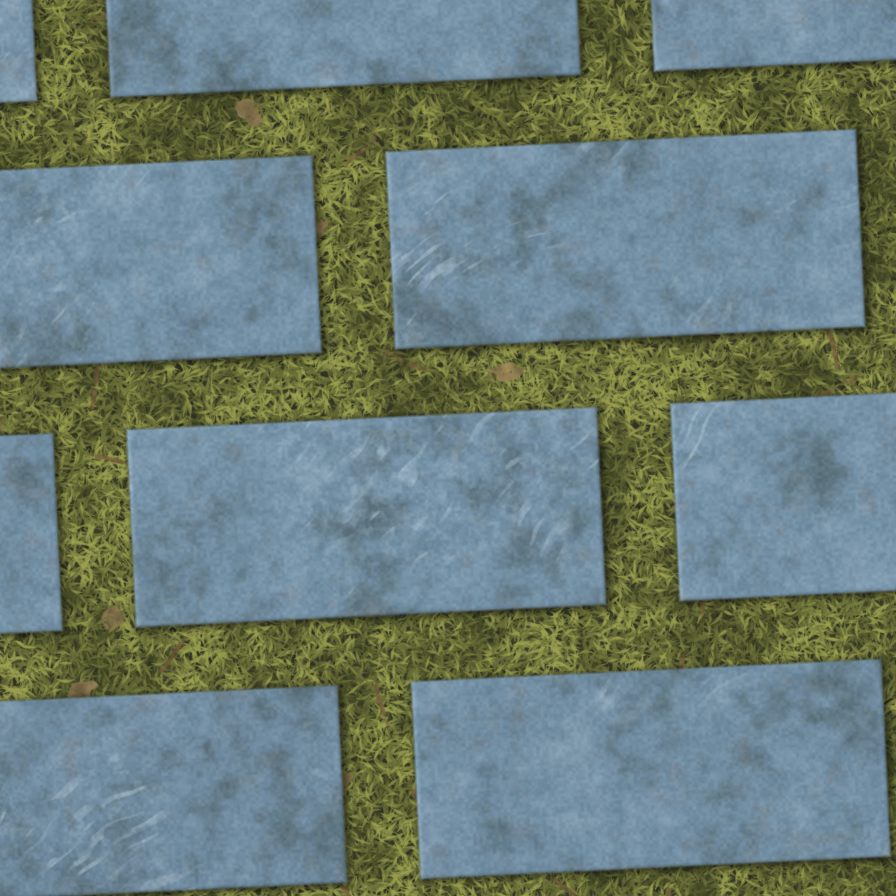
Give the GLSL for this texture, as a WebGL 2 fragment shader.

```glsl
#version 300 es
precision highp float;
// Blue-grey stone slabs in a slightly turned running bond, with moss grass in the gaps.
// A staggered grid of box distances places the slabs; layered random strokes make the
// grass, sparse cells scatter twigs and dry leaves, and fbm noise weathers the stone.

uniform vec2 u_resolution;
out vec4 fragColor;

// Layout, in units of the canvas height
const float TILT = 0.048;
const vec2 SLAB_ORIGIN = vec2(0.4089, 0.4228);
const vec2 PITCH = vec2(0.6075, 0.2960);
const vec2 SLAB_HALF = vec2(0.2627, 0.1103);
const float EDGE_SOFTNESS = 0.0022;
const float BLADE_CELL = 0.0125;
const float BLADE_HALF_WIDTH = 0.15;
const float BLADE_SOFTNESS = 0.0014;
const int BLADE_LAYERS = 8;
const float LITTER_CELL = 0.1;
const float TWIG_CHANCE = 0.36;
const float LEAF_CHANCE = 0.14;
const float SCRATCH_ANGLE = 0.65;

// Colours
const vec3 STONE = vec3(0.452, 0.562, 0.645);
const vec3 STONE_DARK = vec3(0.350, 0.430, 0.465);
const vec3 STONE_PALE = vec3(0.600, 0.690, 0.750);
const vec3 STONE_RUST = vec3(0.470, 0.490, 0.500);
const vec3 SOIL = vec3(0.205, 0.220, 0.140);
const vec3 GRASS_DARK = vec3(0.265, 0.285, 0.140);
const vec3 GRASS_MID = vec3(0.410, 0.430, 0.215);
const vec3 GRASS_LIGHT = vec3(0.610, 0.630, 0.310);
const vec3 TWIG = vec3(0.440, 0.350, 0.220);
const vec3 LEAF = vec3(0.570, 0.480, 0.330);

vec3 hash3(vec2 p) {
    vec3 q = fract(p.xyx * vec3(0.1031, 0.1030, 0.0973));
    q += dot(q, q.yxz + 33.33);
    return fract((q.xxy + q.yzz) * q.zyx);
}

float noise(vec2 p) {
    vec2 i = floor(p), f = fract(p);
    f = f * f * (3.0 - 2.0 * f);
    float low = mix(hash3(i).x, hash3(i + vec2(1, 0)).x, f.x);
    float high = mix(hash3(i + vec2(0, 1)).x, hash3(i + vec2(1, 1)).x, f.x);
    return mix(low, high, f.y);
}

float fbm(vec2 p) {
    float sum = 0.0, amp = 0.5;
    for (int i = 0; i < 5; i++) {
        sum += amp * noise(p);
        p = mat2(1.6, 1.2, -1.2, 1.6) * p + 5.3;
        amp *= 0.5;
    }
    return sum / 0.97;
}

mat2 rotation(float a) {
    return mat2(cos(a), -sin(a), sin(a), cos(a));
}

float boxDistance(vec2 p, vec2 halfSize) {
    vec2 d = abs(p) - halfSize;
    return length(max(d, 0.0)) + min(max(d.x, d.y), 0.0);
}

// Curved, tapered blades painted from the dark bottom layer to the light top one
vec3 grass(vec2 p, float pixel) {
    float clumps = 0.8 * (fbm(p * 9.0 + 40.0) - 0.5) + 0.55 * (noise(p * 42.0) - 0.5);
    vec3 col = SOIL * (0.8 + 0.4 * noise(p * 150.0));
    float soft = max(pixel, BLADE_SOFTNESS) / BLADE_CELL;
    for (int layer = 0; layer < BLADE_LAYERS; layer++) {
        float depth = float(layer) / float(BLADE_LAYERS - 1);
        vec2 g = p / BLADE_CELL + float(layer) * vec2(7.31, 3.77);
        for (int k = 0; k < 9; k++) {
            vec2 cell = floor(g) + vec2(k % 3 - 1, k / 3 - 1);
            vec3 place = hash3(cell + float(layer) * 57.0);
            vec3 look = hash3(cell + float(layer) * 31.0 + 211.0);
            vec2 q = rotation(place.z * 6.283) * (g - cell - place.xy);
            q.y += (look.x - 0.5) * q.x * q.x;
            float reach = mix(0.5, 0.9, look.z);
            float width = BLADE_HALF_WIDTH * (1.0 - abs(q.x) / reach);
            float mask = smoothstep(soft, -soft, abs(q.y) - width) * step(abs(q.x), reach);
            float tone = 0.75 * look.y + 0.32 * depth + clumps + 0.12 * q.x;
            vec3 blade = mix(GRASS_DARK, GRASS_MID, smoothstep(0.1, 0.55, tone));
            blade = mix(blade, GRASS_LIGHT, smoothstep(0.55, 1.05, tone));
            col = mix(col, blade, 0.85 * mask);
        }
    }
    return col;
}

// Sparse twigs and dry leaves, half sunk in the grass
vec3 litter(vec3 col, vec2 p, float pixel) {
    vec2 g = p / LITTER_CELL;
    float soft = max(pixel, BLADE_SOFTNESS);
    float sunk = smoothstep(0.15, 0.5, noise(p * 130.0 + 7.0));
    for (int k = 0; k < 9; k++) {
        vec2 cell = floor(g) + vec2(k % 3 - 1, k / 3 - 1);
        vec3 place = hash3(cell + 83.0), look = hash3(cell + 149.0);
        vec2 q = rotation(place.z * 6.283) * (g - cell - place.xy) * LITTER_CELL;
        float bend = q.y + (look.y - 0.5) * 8.0 * q.x * q.x;
        float twig = length(vec2(max(abs(q.x) - mix(0.015, 0.036, look.z), 0.0), bend)) - 0.0024;
        float twigMask = smoothstep(soft, -soft, twig) * step(look.x, TWIG_CHANCE);
        col = mix(col, TWIG * (0.8 + 0.4 * noise(p * 180.0)), 0.8 * twigMask * sunk);
        float leaf = length(q * vec2(0.8, 1.1)) - 0.007 - 0.010 * noise(q * 100.0 + cell * 9.0);
        float leafMask = smoothstep(soft, -soft, leaf) * step(1.0 - LEAF_CHANCE, look.x);
        col = mix(col, LEAF * (0.75 + 0.4 * noise(p * 90.0)), 0.85 * leafMask * mix(0.6, 1.0, sunk));
    }
    return col;
}

// Cloudy stone with short broken scratches, rusty flecks and fine grain
vec3 stone(vec2 local, vec2 id) {
    vec3 seed = hash3(id + 17.0);
    vec2 p = local + seed.xy * 20.0;
    float cloud = fbm(p * 12.0), mottle = fbm(p * 48.0), pits = fbm(p * 120.0 + 50.0);
    float stain = 0.5 * cloud + 0.35 * mottle + 0.15 * pits;
    vec3 col = mix(STONE, STONE_DARK, 0.9 * smoothstep(0.48, 0.72, stain));
    col = mix(col, STONE_PALE, 0.4 * smoothstep(0.48, 0.28, stain));
    vec2 warp = 0.012 * vec2(noise(p * 30.0), noise(p * 30.0 + 9.0));
    vec2 grain = rotation(SCRATCH_ANGLE + 0.8 * (noise(p * 5.0) - 0.5)) * local + warp + seed.yz * 3.0;
    float scratch = smoothstep(0.68, 0.95, noise(grain * vec2(34.0, 150.0)));
    float worn = smoothstep(0.50, 0.68, fbm(p * 8.0 + 31.0));
    col = mix(col, STONE_PALE, worn * (0.65 * scratch + 0.2 * smoothstep(0.45, 0.7, pits)));
    col = mix(col, STONE_RUST, 0.3 * smoothstep(0.62, 0.8, fbm(p * 40.0 + 70.0)));
    col += 0.06 * (noise(p * 280.0) - 0.5) + 0.09 * (pits - 0.5);
    // Lit left edge, dark right and lower edges
    vec2 low = local + SLAB_HALF, high = SLAB_HALF - local;
    col += 0.07 * smoothstep(0.007, 0.001, low.x);
    col *= 1.0 - 0.15 * smoothstep(0.005, 0.0, min(high.x, low.y));
    return col * (0.98 + 0.04 * seed.z);
}

void main() {
    float pixel = 1.0 / u_resolution.y;
    vec2 uv = gl_FragCoord.xy * pixel;

    // Running bond: every other row moves by half a pitch
    vec2 p = rotation(TILT) * (uv - SLAB_ORIGIN);
    float row = floor(p.y / PITCH.y + 0.5);
    float along = p.x / PITCH.x - 0.5 * mod(row, 2.0);
    vec2 id = vec2(floor(along + 0.5), row);
    vec2 local = vec2(along - id.x, p.y / PITCH.y - row) * PITCH;
    float soft = max(pixel, EDGE_SOFTNESS);
    float slab = smoothstep(soft, -soft, boxDistance(local, SLAB_HALF));

    vec3 col = vec3(0.0);
    if (slab < 1.0) {
        col = litter(grass(uv, pixel), uv, pixel);
        float shade = boxDistance(local - vec2(0.003, -0.002), SLAB_HALF);
        col *= mix(0.55, 1.0, smoothstep(-0.003, 0.009, shade));
    }
    if (slab > 0.0) col = mix(col, stone(local, id), slab);
    fragColor = vec4(col, 1.0);
}
```
